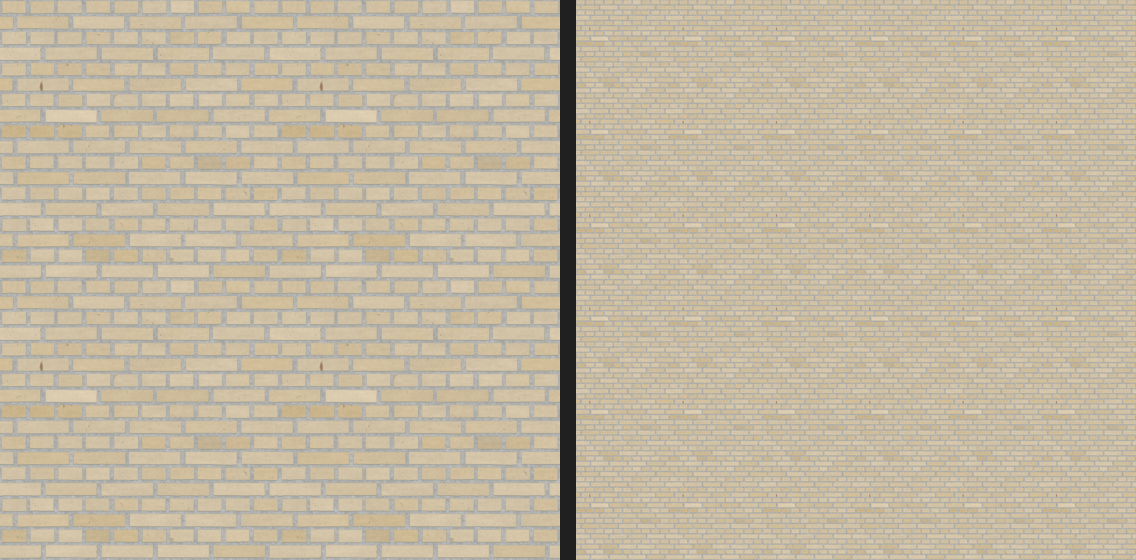
Left, the tile; right, the same tile 3 across and 3 down.
Write a Shadertoy shader that draws this texture.

```glsl
// Pale yellow brick wall: header and stretcher courses in grey mortar, tiling seamlessly.
#define TILES 2.0          // repeats of the whole pattern per canvas side
#define HEADERS 10.0       // short bricks per tile width
#define COURSES 18.0       // courses per tile height
#define JOINT 0.0116       // mortar width, in tile units
#define CORNER 0.0025      // corner radius of a brick
#define WOBBLE 0.0018      // roughness of brick edges
#define CREAM vec3(0.828, 0.768, 0.660)
#define SAND vec3(0.812, 0.742, 0.612)
#define OCHRE vec3(0.795, 0.705, 0.535)
#define MORTAR vec3(0.692, 0.694, 0.684)
#define SHADE vec3(0.580, 0.575, 0.520)
#define RUST vec3(0.540, 0.410, 0.310)

// Integer hash: three random values in 0..1
vec3 hash3(vec2 cell, int seed) {
    uvec3 v = uvec3(ivec3(ivec2(cell), seed)) * 1664525u + 1013904223u;
    v.x += v.y * v.z; v.y += v.z * v.x; v.z += v.x * v.y;
    v ^= v >> 16u;
    v.x += v.y * v.z; v.y += v.z * v.x; v.z += v.x * v.y;
    return vec3(v >> 8u) / 16777216.0;
}

// Value noise that wraps after one tile
float noise(vec2 p, vec2 cells, int seed) {
    vec2 g = p * cells, i = floor(g), f = fract(g);
    f = f * f * (3.0 - 2.0 * f);
    vec2 a = mod(i, cells), b = mod(i + 1.0, cells);
    return mix(mix(hash3(a, seed).x, hash3(vec2(b.x, a.y), seed).x, f.x),
               mix(hash3(vec2(a.x, b.y), seed).x, hash3(b, seed).x, f.x), f.y);
}

float roundedBox(vec2 p, vec2 halfSize, float radius) {
    vec2 q = abs(p) - halfSize + radius;
    return length(max(q, 0.0)) + min(max(q.x, q.y), 0.0) - radius;
}

void mainImage(out vec4 fragColor, in vec2 fragCoord) {
    vec2 uv = fragCoord / iResolution.xy;
    vec2 p = fract(vec2(uv.x, 1.0 - uv.y) * TILES + vec2(0.0, 0.003));
    float soft = max(TILES / iResolution.y, 0.0022);

    // Bond: header courses alternate with stretchers, shifted by half a brick
    float row = floor(p.y * COURSES);
    bool stretcher = mod(row, 2.0) > 0.5;
    float span = stretcher ? 2.0 : 1.0;
    float shift = stretcher ? 0.54 + mod(mod(floor(row * 0.5), 5.0), 2.0) : 0.0;
    float across = (p.x * HEADERS - shift) / span;
    float col = mod(floor(across), HEADERS / span);
    vec2 local = (vec2(fract(across), fract(p.y * COURSES)) - 0.5)
               * vec2(span / HEADERS, 1.0 / COURSES);

    // Each brick differs a little in place, tilt and size
    vec3 place = hash3(vec2(col, row), 1) - 0.5;
    vec3 tint = hash3(vec2(col, row), 2);
    vec2 halfSize = 0.5 * (vec2(span / HEADERS, 1.0 / COURSES) - JOINT);
    halfSize -= vec2(0.0007 * span, 0.0) + 0.0012 * tint.zx;
    halfSize.y += 0.0006;
    local += place.xy * vec2(0.0035, 0.002);
    local.y += local.x * place.z * 0.022;

    // Wrapping noise layers
    float grain = noise(p, vec2(190.0), 3) - 0.5;
    float mottle = noise(p, vec2(80.0), 4) - 0.5;
    float cloud = noise(p, vec2(16.0, 30.0), 5) - 0.5;
    float streak = noise(p, vec2(24.0, 150.0), 6) - 0.5;

    // Brick outline and the shadow under its lower edge
    float rough = WOBBLE * (mottle + 0.6 * grain);
    float edge = roundedBox(local, halfSize, CORNER) + rough;
    float below = roundedBox(local - vec2(0.0006, 0.0028), halfSize, CORNER) + rough;
    float brick = 1.0 - smoothstep(-soft * 0.6, soft * 0.6, edge);
    float shadow = 1.0 - smoothstep(-soft, soft, below);

    // Mortar
    vec3 joint = MORTAR + 0.07 * grain + 0.06 * mottle + 0.03 * cloud;
    joint = mix(joint, SHADE, shadow * (0.55 + 0.5 * cloud));

    // Brick tone, with a golden run, one pale brick and a few dull ones
    bool golden = row == 8.0 && col < 3.0;
    bool pale = row == 7.0 && col == 0.0;
    bool dull = (row == 10.0 && col == 7.0) || (row == 16.0 && col == 3.0);
    vec3 face = mix(CREAM, SAND, smoothstep(0.25, 0.95, tint.x + 0.5 * cloud));
    face = mix(face, OCHRE, golden ? 0.7 : 0.55 * smoothstep(0.86, 1.0, tint.y));
    face += 0.022 * (tint.z - 0.5) + (pale ? 0.03 : 0.0) - (dull ? 0.045 : 0.0);
    face += 0.022 * grain + 0.018 * mottle + 0.025 * cloud + 0.018 * streak;

    // Worn rims, pits and one rust streak
    face = mix(face, vec3(0.72, 0.68, 0.58), 0.4 * smoothstep(-0.0035, 0.0, edge));
    float pit = smoothstep(0.87, 0.97, noise(p, vec2(110.0), 7));
    face -= 0.09 * pit * smoothstep(0.55, 0.8, noise(p, vec2(34.0), 8));
    vec2 stain = (p - vec2(0.148, 0.313)) / vec2(0.0075, 0.026);
    stain.x += 0.6 * mottle + 0.25 * stain.y;
    face = mix(face, RUST, 0.8 * (1.0 - smoothstep(0.25, 1.0, length(stain))));

    fragColor = vec4(mix(joint, face, brick), 1.0);
}
```
